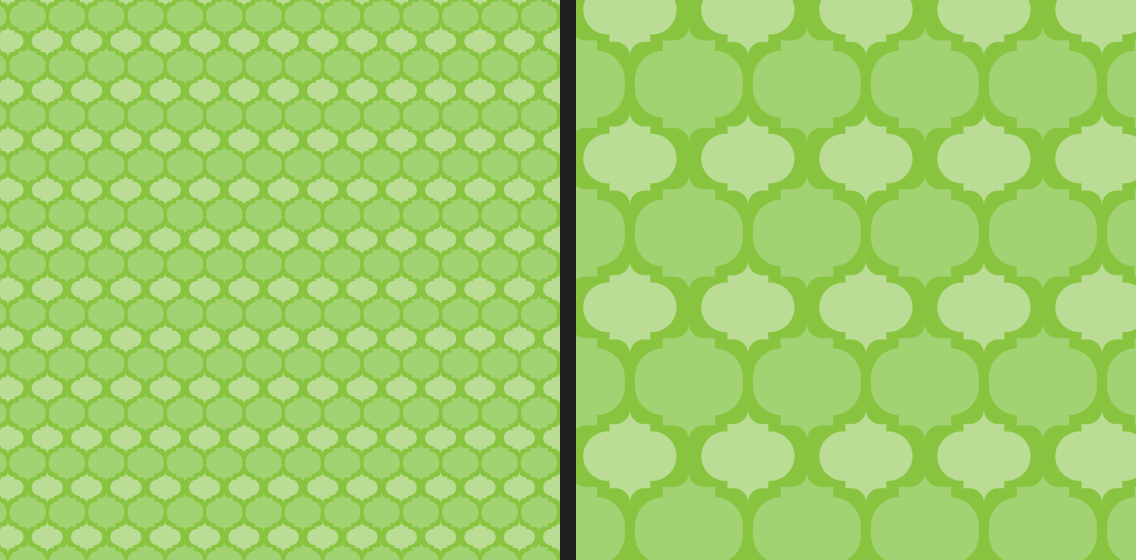
Left: the whole. Right: its middle third, enlarged.
This pattern is drawn by a WebGL 2 fragment shader. Its source:

```glsl
#version 300 es
precision highp float;
// Moroccan lantern trellis: small pale lanterns staggered with larger green ones.

#define REPEATS vec2(14.235, 11.29)   // lanterns across and down
#define ANCHOR vec2(0.5059, 0.5723)   // centre of one pale lantern
#define LINE_COLOR vec3(0.535, 0.770, 0.250)
#define PALE_COLOR vec3(0.730, 0.862, 0.580)
#define GREEN_COLOR vec3(0.640, 0.822, 0.452)
#define EDGE_SOFTNESS 0.75            // in output pixels

uniform vec2 u_resolution;
out vec4 fragColor;

float roundedBox(vec2 p, vec2 halfSize, float radius) {
    vec2 q = abs(p) - halfSize + radius;
    return length(max(q, 0.0)) + min(max(q.x, q.y), 0.0) - radius;
}

// Concave point of half-width flare, ending at height top.
float ogeeTip(vec2 p, float top, float flare) {
    float bounds = max(p.x - flare, p.y - top);
    return max(bounds, flare - length(p - vec2(flare, top)));
}

// Rounded body, square shoulder and pointed tip; p lies in the first quadrant.
float lantern(vec2 p, vec2 body, float radius, vec2 shoulder, float top, float flare) {
    float d = roundedBox(p, body, radius);
    d = min(d, roundedBox(p, shoulder, 0.0));
    return min(d, ogeeTip(p, top, flare));
}

float coverage(float d, float pixel) {
    return 1.0 - smoothstep(-pixel, pixel, d);
}

void main() {
    vec2 uv = gl_FragCoord.xy / u_resolution;

    // Fold into one quadrant of a cell, measured in cell widths.
    vec2 cell = vec2(1.0, REPEATS.x / REPEATS.y);
    vec2 p = abs(fract((uv - ANCHOR) * REPEATS + 0.5) - 0.5) * cell;
    vec2 corner = abs(p - 0.5 * cell);

    float pale = lantern(p, vec2(0.395, 0.210), 0.210,
                         vec2(0.173, 0.272), 0.395, 0.123);
    float green = lantern(corner, vec2(0.457, 0.284), 0.247,
                          vec2(0.222, 0.370), 0.494, 0.123);

    // Lay both fills over the line colour.
    float pixel = EDGE_SOFTNESS * REPEATS.x / u_resolution.x;
    vec3 color = mix(LINE_COLOR, GREEN_COLOR, coverage(green, pixel));
    color = mix(color, PALE_COLOR, coverage(pale, pixel));
    fragColor = vec4(color, 1.0);
}
```
